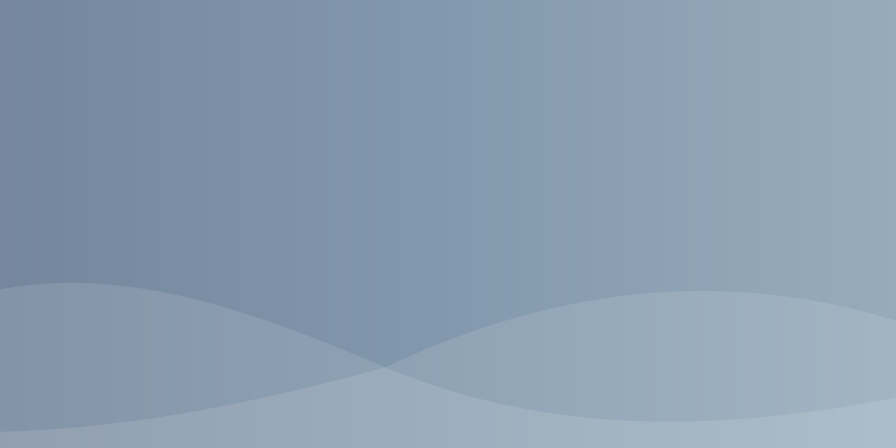
A WebGL 1 fragment shader for this background:

```glsl
precision highp float;
// A calm slate-blue backdrop, brightening from left to right, with two broad
// translucent waves crossing near the bottom. Each wave is a pair of Hermite
// curves joined at the crossing; overlapping veils of white lighten the base.

uniform vec2 u_resolution;

#define CROSSING vec2(0.430, 0.180)
#define VEIL_ALPHA 0.11
#define SLATE vec3(0.457, 0.525, 0.614)
#define STEEL vec3(0.502, 0.588, 0.670)
#define MIST  vec3(0.592, 0.672, 0.732)

// Cubic with end heights (a, b) and end slopes (sa, sb) over a given width.
float hermite(float t, float a, float b, float sa, float sb, float width) {
    float u = 1.0 - t;
    float ends = a * u * u * (1.0 + 2.0 * t) + b * t * t * (3.0 - 2.0 * t);
    return ends + width * t * u * (sa * u - sb * t);
}

// Wave through the crossing; slopes are left edge, before, after, right edge.
float waveHeight(float x, float leftY, float rightY, vec4 slopes) {
    float split = CROSSING.x;
    if (x < split) {
        return hermite(x / split, leftY, CROSSING.y, slopes.x, slopes.y, split);
    }
    float width = 1.0 - split;
    return hermite((x - split) / width, CROSSING.y, rightY, slopes.z, slopes.w, width);
}

// Soft coverage of the area below a wave.
float below(float y, float height) {
    float feather = 0.75 / u_resolution.y;
    return 1.0 - smoothstep(-feather, feather, y - height);
}

void main() {
    vec2 uv = gl_FragCoord.xy / u_resolution;

    // Horizontal base gradient
    vec3 color = mix(SLATE, STEEL, smoothstep(-0.4, 0.65, uv.x) * 1.25 - 0.25);
    color = mix(SLATE, STEEL, clamp(uv.x / CROSSING.x, 0.0, 1.0));
    color = mix(color, MIST, clamp((uv.x - CROSSING.x) / (1.0 - CROSSING.x), 0.0, 1.0));

    // Falling wave, then rising wave
    float falling = waveHeight(uv.x, 0.354, 0.112, vec4(0.38, -0.85, -0.83, 0.38));
    float rising = waveHeight(uv.x, 0.036, 0.284, vec4(0.05, 0.55, 0.95, -0.62));
    color = mix(color, vec3(1.0), VEIL_ALPHA * below(uv.y, falling));
    color = mix(color, vec3(1.0), VEIL_ALPHA * below(uv.y, rising));

    gl_FragColor = vec4(color, 1.0);
}
```
